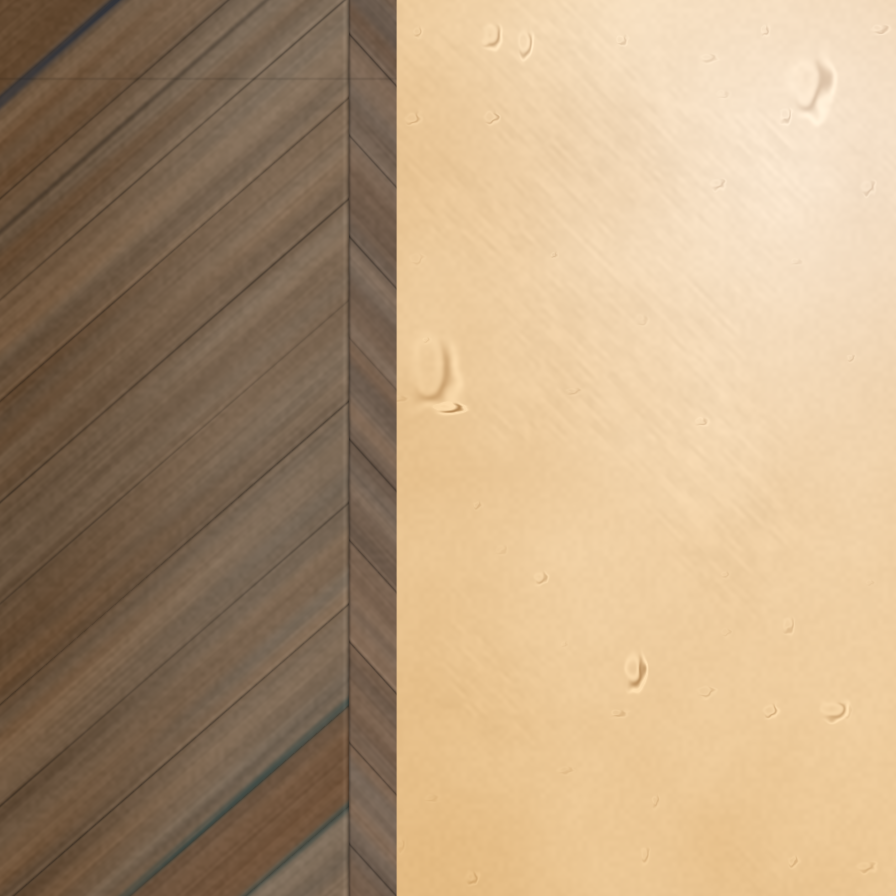
Write a WebGL 2 fragment shader that draws this texture.

```glsl
#version 300 es
precision highp float;

uniform vec2 u_resolution;
out vec4 fragColor;

const float WALL_X = 0.4427;
const float SEAM_X = 0.3895;
const float PLANK = 0.113;

float hash(vec2 p) {
    vec3 q = fract(p.xyx * 0.1031);
    q += dot(q, q.yzx + 33.33);
    return fract((q.x + q.y) * q.z);
}

float noise(vec2 p) {
    vec2 i = floor(p), f = fract(p);
    f = f * f * (3.0 - 2.0 * f);
    return mix(mix(hash(i), hash(i + vec2(1, 0)), f.x),
               mix(hash(i + vec2(0, 1)), hash(i + vec2(1, 1)), f.x), f.y);
}

float fbm(vec2 p) {
    float sum = 0.0, amp = 0.5;
    for (int i = 0; i < 4; i++) {
        sum += amp * noise(p);
        p = p * 2.03 + 17.3;
        amp *= 0.5;
    }
    return sum / 0.9375;
}

float line(float d, float width) {
    return exp(-d * d / (width * width));
}

// Chevron planks: "along" is x, "across" is the height where the grain meets the seam.
vec3 wood(vec2 p, float px) {
    float side = step(SEAM_X, p.x);
    float slope = mix(0.87, 1.1, side);
    float across = p.y + slope * abs(p.x - SEAM_X);
    float row = (across - 0.1) / PLANK + side * 0.37;
    float id = floor(row);
    float tone = hash(vec2(id + 20.0, side * 7.0 + 3.0));
    vec2 g = vec2(p.x, across + side * 3.7);

    // Base tint, browner toward the left
    vec3 col = mix(vec3(0.41, 0.315, 0.225), vec3(0.485, 0.41, 0.335), smoothstep(0.0, 0.32, p.x));
    col = mix(col, vec3(0.455, 0.375, 0.315), side * 0.7);
    col += (tone - 0.5) * vec3(0.035, 0.03, 0.025);
    float rust = (1.0 - side) * (1.0 - step(0.5, abs(row - 0.5)));
    col = mix(col, vec3(0.43, 0.31, 0.215), rust * 0.65);
    float corner = (1.0 - side) * smoothstep(1.2, 1.28, across);
    col = mix(col, vec3(0.32, 0.235, 0.155), corner * 0.75);

    // Grain streaks and speckle
    float streak = 0.5 * noise(g * vec2(2.0, 24.0)) + 0.3 * noise(g * vec2(4.0, 80.0))
                 + 0.2 * noise(g * vec2(9.0, 220.0));
    col += (streak - 0.5) * vec3(0.17, 0.155, 0.135);
    float warm = noise(g * vec2(3.0, 45.0) + 31.0) - 0.5;
    col += warm * vec3(0.035, 0.0, -0.025);
    col += (noise(p * 190.0) - 0.5) * vec3(0.035, 0.03, 0.03);

    // Plank joints, some stained blue-green
    float joint = (fract(row + 0.5) - 0.5) * PLANK;
    float fade = 0.3 + 0.5 * noise(vec2(p.x * 9.0, floor(row + 0.5)));
    col *= 1.0 - 0.38 * fade * line(joint, max(0.0018, px));
    col += 0.03 * fade * line(joint - 0.005, 0.002);
    float lower = line(across - 0.101, 0.006) + line(across - 0.217, 0.006);
    float upper = line(across - 1.225, 0.008);
    float stain = (1.0 - side) * (0.5 + 0.5 * noise(g * vec2(14.0, 160.0)));
    col = mix(col, vec3(0.20, 0.27, 0.26), min(lower * stain, 0.85));
    col = mix(col, vec3(0.16, 0.18, 0.22), min(upper * stain, 0.85));
    col *= 1.0 - 0.25 * (1.0 - side) * line(across - 1.08, 0.004);

    // Vertical seam and faint cross cut
    col *= 1.0 - 0.28 * line(p.x - SEAM_X, max(0.0018, px));
    col += 0.035 * line(p.x - SEAM_X + 0.005, 0.002);
    return col * (1.0 - 0.1 * line(p.y - 0.912, max(0.0015, px)));
}

// Signed relief of a pit rim, lit from the upper left.
float pit(vec2 p, vec2 center, vec2 size, float seed) {
    vec2 d = (p - center) / size;
    float r = length(d) + 0.55 * (noise(d * 1.4 + seed) - 0.5);
    float facing = dot(d / max(length(d), 0.001), vec2(0.8, -0.6));
    float width = max(0.17, 0.0016 / min(size.x, size.y));
    float shade = smoothstep(-0.2, 0.9, facing);
    return shade * (line(r - 1.0, width) - 0.5 * line(r - 1.35, width))
         - 0.25 * line(r - 0.6, 0.3);
}

float scatteredPits(vec2 p, float cells) {
    float sum = 0.0;
    vec2 base = floor(p * cells);
    for (int k = 0; k < 9; k++) {
        vec2 id = base + vec2(k % 3 - 1, k / 3 - 1);
        float pick = hash(id + 41.0);
        vec2 center = (id + 0.2 + 0.6 * vec2(hash(id + 5.0), hash(id + 9.0))) / cells;
        vec2 size = mix(vec2(0.003), vec2(0.009, 0.008), vec2(hash(id + 13.0), hash(id + 19.0)));
        sum += step(0.58, pick) * (0.25 + 0.6 * hash(id + 23.0)) * pit(p, center, size, pick * 50.0);
    }
    return sum;
}

vec3 plaster(vec2 p) {
    // Warm wash brightening to the upper right
    vec3 col = mix(vec3(0.905, 0.755, 0.55), vec3(0.93, 0.795, 0.61), smoothstep(0.44, 0.75, p.x));
    float glow = exp(-dot((p - vec2(0.97, 0.84)) * vec2(2.6, 2.9), (p - vec2(0.97, 0.84)) * vec2(2.6, 2.9)));
    col = mix(col, vec3(0.965, 0.885, 0.79), glow);
    col += 0.4 * vec3(0.03, 0.06, 0.09) * line(p.x - 0.68, 0.15) * smoothstep(0.65, 1.0, p.y);
    col -= vec3(0.01, 0.02, 0.035) * smoothstep(0.35, 0.0, p.y);
    col += (fbm(p * 6.0) - 0.5) * vec3(0.05, 0.075, 0.10);

    // Fine tooth and brushed scratches
    col += (noise(p * 170.0) - 0.5) * 0.018;
    float brushed = noise(vec2(p.x + p.y, p.y - p.x) * vec2(150.0, 28.0)) - 0.5;
    col += brushed * 0.035 * smoothstep(0.5, 0.75, fbm(p * 5.0 + 8.0));

    // Scattered pits, then the larger chips
    float relief = 0.7 * scatteredPits(p, 12.0);
    relief += 0.75 * pit(p, vec2(0.547, 0.961), vec2(0.011, 0.013), 2.0);
    relief += 0.65 * pit(p, vec2(0.584, 0.954), vec2(0.009, 0.014), 6.0);
    relief += 0.6 * pit(p, vec2(0.899, 0.913), vec2(0.021, 0.034), 11.0);
    relief += 0.65 * pit(p, vec2(0.478, 0.594), vec2(0.027, 0.036), 15.0);
    relief += 1.4 * pit(p, vec2(0.498, 0.546), vec2(0.014, 0.006), 21.0);
    relief += 1.1 * pit(p, vec2(0.707, 0.254), vec2(0.010, 0.018), 27.0);
    relief += 0.7 * pit(p, vec2(0.928, 0.209), vec2(0.014, 0.011), 33.0);
    return col - clamp(relief, -0.4, 1.5) * vec3(0.17, 0.20, 0.21);
}

void main() {
    vec2 uv = gl_FragCoord.xy / u_resolution;
    float px = 1.0 / u_resolution.x;
    float wall = smoothstep(WALL_X - px, WALL_X + px, uv.x);
    vec3 col = mix(wood(uv, px), plaster(uv), wall);
    fragColor = vec4(clamp(col, 0.0, 1.0), 1.0);
}
```
